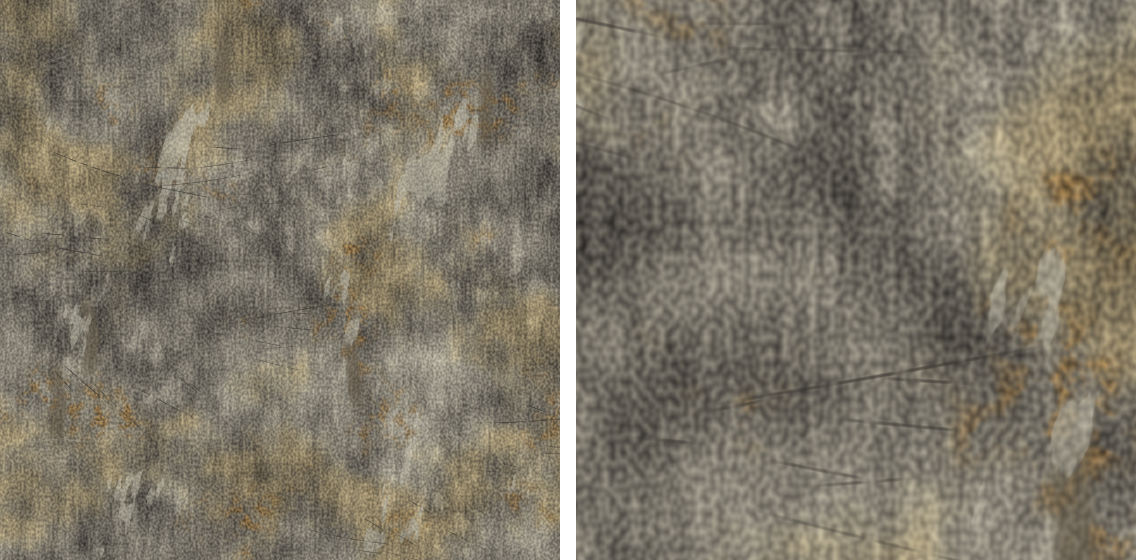
Left, the full canvas; right, a detail of the centre.
This texture is drawn by a three.js fragment shader. Its source:

```glsl
varying vec2 vUv;

const vec3 SHADOW = vec3(0.37, 0.355, 0.325);
const vec3 LIGHT = vec3(0.64, 0.62, 0.56);
const vec3 PLASTER = vec3(0.66, 0.645, 0.585);
const vec3 DRIP_BROWN = vec3(0.40, 0.365, 0.30);
const vec3 RUST = vec3(0.53, 0.40, 0.22);
const vec3 WARM_TINT = vec3(1.05, 0.99, 0.85);
const vec3 SCRATCH_DARK = vec3(0.23, 0.22, 0.20);
const vec3 SCRATCH_PALE = vec3(0.65, 0.63, 0.56);

const float BASE_TONE = 0.37;
const float CLOUD_CONTRAST = 0.50;
const float MOTTLE_CONTRAST = 0.32;
const float STREAK_CONTRAST = 0.13;
const float GRAIN_CONTRAST = 0.20;
const float PATCH_TILT = 0.22;
const vec2 PATCH_SIZE = vec2(0.065, 0.17);
const float RUST_BAND_Y = 0.24;
const float SCRATCH_WIDTH = 0.0016;
const float SCRATCHES_PER_CLUSTER = 8.0;
const int PATCH_COUNT = 6;
const int DRIP_COUNT = 5;
const int SCRATCH_COUNT = 80;

vec2 hash2(vec2 p) {
  vec3 q = fract(p.xyx * vec3(0.1031, 0.1030, 0.0973));
  q += dot(q, q.yzx + 33.33);
  return fract((q.xx + q.yz) * q.zy);
}

float cornerSlope(vec2 cell, vec2 offset) {
  float angle = 6.2832 * hash2(cell).x;
  return dot(vec2(cos(angle), sin(angle)), offset);
}

float gradientNoise(vec2 p) {
  vec2 i = floor(p), f = p - i;
  vec2 u = f * f * f * (f * (f * 6.0 - 15.0) + 10.0);
  vec2 e = vec2(1.0, 0.0);
  float low = mix(cornerSlope(i, f), cornerSlope(i + e, f - e), u.x);
  float high = mix(cornerSlope(i + e.yx, f - e.yx), cornerSlope(i + 1.0, f - 1.0), u.x);
  return mix(low, high, u.y);
}

float fbm(vec2 p) {
  float sum = 0.0, amplitude = 0.5;
  for (int k = 0; k < 5; k++) {
    sum += amplitude * gradientNoise(p);
    p = mat2(1.6, 1.2, -1.2, 1.6) * p + 17.3;
    amplitude *= 0.5;
  }
  return sum;
}

// Ragged plaster islands, torn along a slightly tilted vertical
float plasterMask(vec2 p) {
  float region = -0.3;
  for (int k = 0; k < PATCH_COUNT; k++) {
    float n = float(k), row = floor(n / 2.0);
    vec2 d = p - vec2(fract(0.31 + 0.46 * n), fract(0.70 + 0.36 * row));
    d.x -= PATCH_TILT * d.y;
    region = max(region, 1.0 - 0.2 * row - length(d / PATCH_SIZE));
  }
  vec2 torn = vec2(p.x - PATCH_TILT * p.y, p.y);
  float ragged = 0.85 * fbm(torn * vec2(24.0, 11.0) + 5.0);
  float scraped = 0.22 * gradientNoise(torn * vec2(85.0, 7.0));
  return smoothstep(-0.02, 0.05, 0.36 * region + ragged + scraped - 0.2);
}

// Soft brown runs down the wall
float dripMask(vec2 p) {
  float mask = 0.0;
  for (int k = 0; k < DRIP_COUNT; k++) {
    float n = float(k);
    vec2 d = p - vec2(fract(0.16 + 0.236 * n), fract(0.40 + 0.47 * n));
    d.x += 0.012 * gradientNoise(vec2(p.y * 14.0, n * 7.3));
    float side = 1.0 - smoothstep(0.007, 0.017, abs(d.x));
    mask = max(mask, side * (1.0 - smoothstep(0.04, 0.085, abs(d.y))));
  }
  return mask;
}

// Clustered, slightly bent hairlines: x is dark, y is pale
vec2 scratchMask(vec2 p) {
  vec2 mask = vec2(0.0);
  for (int k = 0; k < SCRATCH_COUNT; k++) {
    float n = float(k), cluster = floor(n / SCRATCHES_PER_CLUSTER);
    vec2 seed = hash2(vec2(n, 3.7)), shape = hash2(vec2(n, 41.1));
    vec2 home = hash2(vec2(cluster, 19.4)), kind = hash2(vec2(cluster, 67.2));
    vec2 d = p - home - (seed - 0.5) * vec2(0.30, 0.13);
    float angle = (kind.x - 0.5) * 1.3 + (shape.x - 0.5) * 0.5;
    float c = cos(angle), s = sin(angle);
    vec2 q = vec2(c * d.x + s * d.y, c * d.y - s * d.x);
    q.y += (seed.x - 0.5) * 1.2 * q.x * q.x;
    float reach = mix(0.025, 0.11, shape.y * shape.y);
    float line = 1.0 - smoothstep(0.2 * SCRATCH_WIDTH, SCRATCH_WIDTH, abs(q.y));
    line *= (1.0 - smoothstep(0.5, 1.0, abs(q.x) / reach)) * mix(0.4, 1.0, seed.y);
    mask = max(mask, kind.y > 0.35 ? vec2(line, 0.0) : vec2(0.0, line));
  }
  return mask;
}

void main() {
  vec2 p = vUv;
  float mottle = fbm(p * 13.0 + 31.0);
  float grain = gradientNoise(p * vec2(235.0, 190.0));
  float streaks = gradientNoise(p * vec2(170.0, 16.0)) + 0.6 * gradientNoise(p * vec2(38.0, 5.0));

  // Worn concrete
  float wear = smoothstep(-0.15, 0.3, gradientNoise(p * 4.0 + 9.0));
  float chips = smoothstep(0.02, 0.16, fbm(p * vec2(34.0, 22.0) + 3.0));
  float tone = BASE_TONE + 0.10 + CLOUD_CONTRAST * 0.7 * fbm(p * vec2(3.4, 2.8) + 12.0);
  tone += MOTTLE_CONTRAST * mottle + STREAK_CONTRAST * 0.8 * streaks;
  tone += GRAIN_CONTRAST * grain + 0.08 * wear * (chips - 0.3);
  vec3 color = mix(SHADOW, LIGHT, (tone - 0.355) / 0.265);

  // Ochre staining and rust
  float stain = fbm(p * 3.6 + 47.0);
  color *= mix(vec3(1.0), WARM_TINT, smoothstep(-0.05, 0.25, stain + 0.3 * mottle));
  float band = exp(-pow((p.y - RUST_BAND_Y) / 0.06, 2.0));
  float rust = smoothstep(0.10, 0.34, fbm(p * 5.5 + 71.0) + 0.14 * band);
  rust *= smoothstep(-0.08, 0.22, fbm(p * 42.0 + 8.0));
  color = mix(color, RUST * (1.0 + 0.7 * grain), 0.75 * rust);

  // Drips, plaster and scratches
  color = mix(color, DRIP_BROWN * (1.0 + 0.2 * grain), 0.65 * dripMask(p));
  vec3 plaster = PLASTER * (1.0 + 0.35 * mottle + 0.22 * grain);
  color = mix(color, plaster, 0.72 * plasterMask(p));
  vec2 scratches = scratchMask(p) * smoothstep(-0.45, 0.1, gradientNoise(p * 60.0));
  color = mix(color, SCRATCH_DARK, 0.7 * scratches.x);
  color = mix(color, SCRATCH_PALE, 0.5 * scratches.y);
  gl_FragColor = vec4(clamp(color, 0.0, 1.0), 1.0);
}
```
